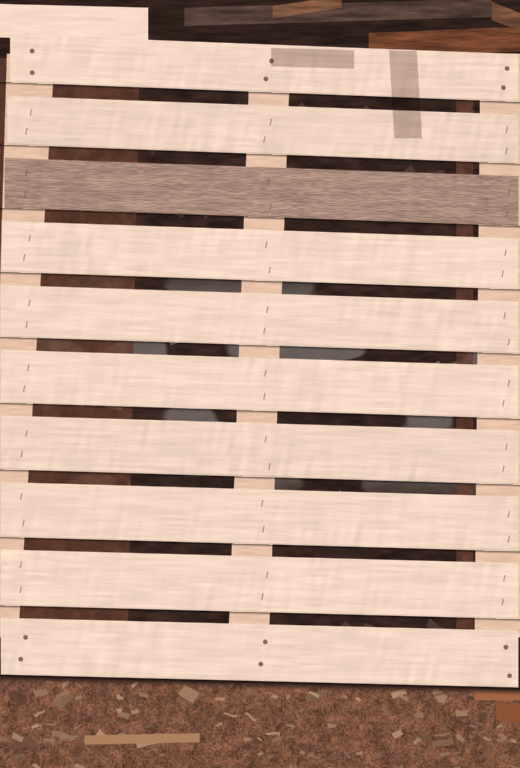
Reproduce this texture procedurally as a Shadertoy shader.

```glsl
// A sunlit timber pallet: ten pale, tilted slats on three stringers over debris and soil.
#define SLATS 10
#define FIRST_TOP 4.43      // lengths are hundredths of the canvas height
#define PITCH 7.94
#define PITCH_GROWTH 0.056  // spacing widens downward
#define THICKNESS 6.25
#define TILT 0.0385
#define GRAIN 0.13
#define DARK_SLAT 2
#define CREAM vec3(0.95, 0.84, 0.76)
#define SOIL vec3(0.45, 0.30, 0.23)
#define SHADE vec3(0.19, 0.13, 0.11)

float px; // one output pixel in canvas units

float hash(vec2 p) {
    vec3 q = fract(p.xyx * 0.1031);
    q += dot(q, q.yzx + 33.33);
    return fract((q.x + q.y) * q.z);
}
float noise(vec2 p) {
    vec2 i = floor(p), f = fract(p);
    f = f * f * (3.0 - 2.0 * f);
    return mix(mix(hash(i), hash(i + vec2(1, 0)), f.x),
               mix(hash(i + vec2(0, 1)), hash(i + 1.0), f.x), f.y);
}
float fbm(vec2 p) {
    float sum = 0.0, amp = 0.5;
    for (int k = 0; k < 4; k++, amp *= 0.5, p = p * 2.03 + 17.1) sum += amp * noise(p);
    return sum;
}
float cover(float d) { return clamp(0.5 - d / (1.4 * px), 0.0, 1.0); }
float box(vec2 p, vec2 halfSize) {
    vec2 d = abs(p) - halfSize;
    return max(d.x, d.y);
}
// Coverage of a sloping plank
float plank(vec2 p, vec2 centre, vec2 halfSize, float slope) {
    p -= centre;
    return cover(box(vec2(p.x, p.y - slope * p.x), halfSize));
}
// One randomly turned splinter per cell: x = coverage, y = tone
vec2 splinter(vec2 p, float cell, float density) {
    vec2 id = floor(p / cell);
    float r = hash(id + 3.7), a = 1.6 * (hash(id + 9.1) - 0.5);
    vec2 q = p - (id + 0.4 + 0.2 * vec2(r, hash(id + 5.3))) * cell;
    q = mat2(cos(a), -sin(a), sin(a), cos(a)) * q + 0.12 * cell * (noise(p * 3.0 / cell + 8.0) - 0.5);
    float d = box(q, cell * vec2(0.16 + 0.2 * r, 0.05 + 0.1 * hash(id + 1.9)));
    return vec2(cover(d) * step(hash(id + 21.0), density), hash(id + 13.0));
}
vec3 soil(vec2 p) {
    vec3 c = SOIL * (0.55 + 0.65 * fbm(p * 1.1) + 0.4 * noise(p * 4.5));
    for (int k = 0; k < 3; k++) {
        vec2 s = splinter(p + float(k) * 7.3, 5.5 / float(1 + k), 0.42);
        c = mix(c, mix(SOIL * 0.7, vec3(0.76, 0.61, 0.49), s.y), s.x * 0.8);
    }
    c = mix(c, vec3(0.68, 0.50, 0.37), plank(p, vec2(18.5, 96.2), vec2(7.5, 0.6), -0.02));
    c = mix(c, vec3(0.64, 0.40, 0.27), plank(p, vec2(65.2, 90.4), vec2(3.4, 0.8), 0.0));
    c = mix(c, vec3(0.55, 0.32, 0.20), plank(p, vec2(66.5, 92.8), vec2(1.9, 1.2), 0.1));
    return mix(SHADE, c, smoothstep(0.2, 1.3, p.y - 87.7 - 0.025 * p.x));
}
// Behind the slats: brown boards at the sides, grey scraps between
vec3 debris(vec2 p) {
    vec3 c = SHADE * (0.65 + 0.9 * fbm(p * vec2(0.5, 1.2)));
    float scraps = 1.0 - smoothstep(10.0, 17.0, abs(p.y - 50.0));
    vec2 s = splinter(p, 4.2, 0.65);
    c = mix(c, mix(vec3(0.33, 0.25, 0.22), vec3(0.66, 0.63, 0.61), s.y * scraps), s.x * 0.85);
    float heap = smoothstep(0.50, 0.62, noise(p * vec2(0.16, 0.35) + 4.0));
    c = mix(c, vec3(0.52, 0.49, 0.47), heap * scraps * 0.65);
    float board = cover(min(p.x - 18.3 + 0.02 * p.y, abs(p.x - 60.5) - 1.1));
    return mix(c, vec3(0.40, 0.25, 0.19) * (0.75 + 0.5 * fbm(p)), 0.75 * board);
}
vec3 woodpile(vec2 p) {
    float streak = 0.6 + 0.8 * fbm(p * vec2(0.3, 2.0));
    vec3 c = mix(SHADE, vec3(0.33, 0.25, 0.22), plank(p, vec2(44, 1.6), vec2(20, 1.2), -0.03));
    c = mix(c, vec3(0.50, 0.34, 0.25), plank(p, vec2(40, 0.9), vec2(4.5, 0.8), -0.16));
    c = mix(c, vec3(0.47, 0.28, 0.19), plank(p, vec2(60, 5.4), vec2(12, 1.6), -0.04));
    c = mix(c, SOIL, plank(p, vec2(66, 2.2), vec2(2, 1.2), 0.4)) * streak;
    return mix(c, CREAM * (0.87 + 0.15 * streak), plank(p, vec2(8, 2.9), vec2(11.3, 2.2), 0.025));
}
// Slat surface: q.y runs down from the top edge, n is the slat number
vec3 slat(vec2 q, float n, float thick) {
    bool dark = int(n) == DARK_SLAT, endSlat = n < 0.5 || int(n) == SLATS - 1;
    float fibre = fbm(vec2(q.x * 0.22, q.y * 2.6) + n * 23.0) - 0.47;
    float figure = (noise(vec2(q.x * 1.4 + q.y * 0.3, q.y * 0.35 + n * 9.0)) - 0.5) * noise(q * 0.15 + n * 5.0);
    vec3 c = (dark ? vec3(0.66, 0.54, 0.48) : CREAM) * (0.985 + 0.03 * hash(vec2(n, 4)));
    c *= 1.0 + GRAIN * (fibre * (dark ? 2.2 : 1.0) + 0.6 * figure);
    if (dark) c *= 0.9 + 0.2 * noise(q * vec2(1.2, 9.0));
    c *= 0.9 + 0.1 * smoothstep(0.0, 0.35, thick - q.y);
    // Two fixings per stringer: round heads on the end slats, slits elsewhere
    for (int k = 0; k < 6; k++) {
        float col = float(k / 2), row = float(k % 2), r = hash(vec2(n * 7.0 + 2.0, float(k)));
        vec2 e = q - vec2(3.4 + 31.0 * col - 0.1 * n * (1.0 - 0.5 * col) + r, thick * (0.25 + 0.45 * row + 0.1 * r));
        float d = endSlat ? length(e) - 0.3 : box(e + vec2(0.2 * e.y, 0), vec2(0.07, 0.4));
        c = mix(c, vec3(0.42, 0.29, 0.23), cover(d) * (endSlat ? 0.8 : 0.55));
    }
    return c;
}
void mainImage(out vec4 fragColor, in vec2 fragCoord) {
    px = 100.0 / iResolution.y;
    vec2 p = vec2(0, 100) + fragCoord / iResolution.xy * vec2(67.7, -100);
    vec3 c = p.y < 7.5 ? woodpile(p) : p.y > 86.0 ? soil(p) : debris(p);
    // Three stringers, leaning left toward the bottom
    float beam = min(p.x - 7.6 + 0.063 * p.y, 62.6 - 0.01 * p.y - p.x);
    beam = min(max(beam, 1.1 - 0.03 * p.y - p.x), abs(p.x - 35.45 + 0.037 * p.y) - 2.65);
    beam = max(beam, abs(p.y - 45.0) - 38.0);
    c = mix(c, vec3(0.91, 0.76, 0.66) * (0.93 + 0.14 * fbm(p * vec2(0.5, 3.0))), cover(beam));
    for (int i = 0; i < SLATS; i++) {
        float n = float(i), thick = THICKNESS + 0.13 * n;
        vec2 q = p - vec2(0, FIRST_TOP + PITCH * n + PITCH_GROWTH * n * n + (TILT - 0.0015 * n) * p.x);
        float d = max(max(-q.y, q.y - thick), max(max(1.3 - 0.35 * n, 0.1) - p.x, p.x - 67.5));
        c *= 1.0 - 0.45 * (1.0 - smoothstep(0.0, 0.4, q.y - thick)) * step(thick, q.y);
        if (d < px) c = mix(c, slat(q, n, thick), cover(d));
    }
    // Shadows falling across the two upper slats
    vec2 post = p - vec2(52.8, 12.3);
    float shadow = cover(box(post - vec2(0.06 * post.y, 0), vec2(1.8, 5.7)));
    shadow = max(shadow, plank(p, vec2(40.7, 7.6), vec2(5.4, 1.2), 0.03));
    fragColor = vec4(c * mix(vec3(1), vec3(0.80, 0.77, 0.76), shadow), 1);
}
```
